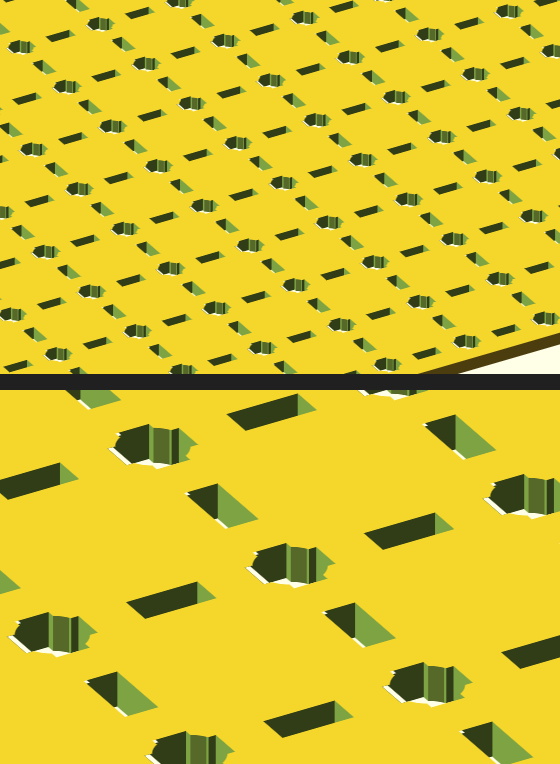
Top, the full canvas; bottom, a detail of the centre.
Give the GLSL for this pattern, as a WebGL 1 fragment shader.

```glsl
precision highp float;
// A yellow slab seen obliquely, pierced by a skewed lattice of round-cored
// crosses joined by slots. Each hole is a distance function on the lattice;
// a copy displaced by the slab thickness reveals the ground below.
uniform vec2 u_resolution;

const vec2 AXIS_A = vec2(0.1224, -0.1061);  // lattice step down and right
const vec2 AXIS_B = vec2(0.2119, 0.0615);   // lattice step up and right
const vec2 THICKNESS = vec2(0.0, 0.0312);
const vec3 DARK = vec3(0.19, 0.24, 0.09);
const vec3 GREEN = vec3(0.49, 0.64, 0.26);
const vec3 OLIVE = vec3(0.34, 0.41, 0.16);

// Canvas position, in canvas heights, to steps along both axes.
vec2 toLattice(vec2 p) {
  float area = AXIS_A.x * AXIS_B.y - AXIS_A.y * AXIS_B.x;
  return vec2(AXIS_B.y * p.x - AXIS_B.x * p.y,
              AXIS_A.x * p.y - AXIS_A.y * p.x) / area;
}

float box(vec2 p, vec2 halfSize) {
  vec2 d = abs(p) - halfSize;
  return max(d.x, d.y);
}

// Offset from the nearest lattice point.
vec2 cell(vec2 l) {
  return fract(l + 0.5) - 0.5;
}

float crossHole(vec2 l) {
  vec2 c = cell(l);
  float bars = min(box(c, vec2(0.15, 0.07)), box(c, vec2(0.07, 0.15)));
  return min(bars, length(c) - 0.137);
}

float slotAlongA(vec2 l) {
  return box(cell(l - vec2(0.5, 0.0)), vec2(0.15, 0.07));
}

float slotAlongB(vec2 l) {
  return box(cell(l - vec2(0.0, 0.5)), vec2(0.07, 0.15));
}

float holes(vec2 l) {
  return min(crossHole(l), min(slotAlongA(l), slotAlongB(l)));
}

// Smooth step up, one pixel wide, where x passes the edge.
float past(float edge, float x) {
  return clamp((x - edge) * u_resolution.y + 0.5, 0.0, 1.0);
}

// Horizontal canvas offset from the centre of a lattice cell.
float across(vec2 l) {
  vec2 c = cell(l);
  return c.x * AXIS_A.x + c.y * AXIS_B.x;
}

// Inner walls: the facet seen depends on the horizontal offset alone.
vec3 wallColor(vec2 l) {
  float slotA = slotAlongA(l);
  float slotB = slotAlongB(l);
  float junction = crossHole(l);
  if (slotA < min(slotB, junction))
    return mix(DARK, GREEN, past(-0.0033, across(l - vec2(0.5, 0.0))));
  if (slotB < junction)
    return mix(DARK, GREEN, past(0.0232, across(l - vec2(0.0, 0.5))));
  float x = across(l);
  vec3 col = mix(DARK, GREEN, past(-0.0033, x));
  col = mix(col, OLIVE, past(0.0006, x));
  col = mix(col, GREEN, past(0.0148, x));
  col = mix(col, DARK, past(0.0168, x));
  return mix(col, GREEN, past(0.0232, x));
}

void main() {
  vec2 p = gl_FragCoord.xy / u_resolution.y - vec2(0.0562, 0.873);
  vec2 top = toLattice(p);
  vec2 bottom = toLattice(p + THICKNESS);
  vec3 ground = vec3(1.0, 1.0, 0.91);
  float scale = 6.4;  // mean lattice steps per canvas height

  // Holes: walls, the ground seen through, and the lit left arm tips.
  float open = past(0.0, -holes(top) / scale);
  float through = past(0.0, -holes(bottom) / scale);
  float tip = past(0.0, (-0.128 - cell(top).y) / scale)
            * past(0.0, -crossHole(top) / scale);
  vec3 inside = mix(wallColor(top), ground, max(through, tip));
  vec3 col = mix(vec3(0.96, 0.84, 0.17), inside, open);

  // Front face of the slab, then the ground beyond it.
  float rim = 8.337;
  col = mix(col, vec3(0.30, 0.24, 0.06), past(0.0, (top.x - rim) / 7.35));
  col = mix(col, ground, past(0.0, (bottom.x - rim) / 7.35));
  gl_FragColor = vec4(col, 1.0);
}
```
